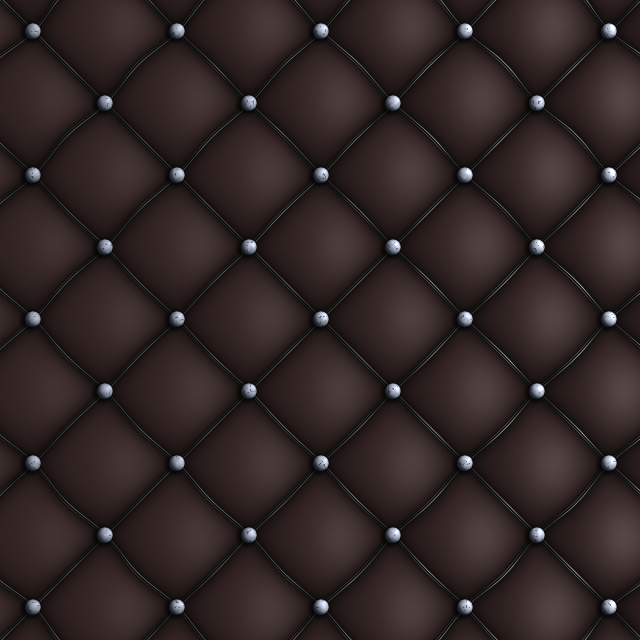
Give the GLSL for this pattern, as a WebGL 1 fragment shader.

```glsl
precision highp float;

// Dark brown tufted leather: diamond cushions between paired silver cords, pinned by metal studs.
// A rotated integer grid places cushions, cords and studs; a lamp beyond the right edge
// moves the sheen, and a slight bulge bows the cords outward away from the centre.

uniform vec2 u_resolution;

const float PITCH = 0.225;                  // stud spacing along a row
const vec2 STUD_ORIGIN = vec2(0.5013);
const float BULGE = 0.014;
const float STUD_RADIUS = 0.0122;
const float CORD_GAP = 0.0017;              // half distance between paired cords
const float CORD_HALF_WIDTH = 0.00065;
const float SEAM_HALF_WIDTH = 0.0032;
const float GRAIN = 0.012;
const vec3 CREASE = vec3(0.055, 0.035, 0.035);
const vec3 LEATHER = vec3(0.225, 0.162, 0.155);
const vec3 SHEEN = vec3(0.36, 0.305, 0.30);
const vec3 SEAM = vec3(0.035, 0.03, 0.03);
const vec3 SILVER = vec3(0.66, 0.67, 0.66);
const vec3 STUD_DARK = vec3(0.12, 0.13, 0.16);
const vec3 STUD_LIGHT = vec3(0.74, 0.78, 0.86);
const float PI = 3.14159265;

float hash(vec2 p) {
  vec3 q = fract(vec3(p.xyx) * 0.1031);
  q += dot(q, q.yzx + 33.33);
  return fract((q.x + q.y) * q.z);
}

float noise(vec2 p) {
  vec2 i = floor(p);
  vec2 f = fract(p);
  f = f * f * (3.0 - 2.0 * f);
  return mix(mix(hash(i), hash(i + vec2(1.0, 0.0)), f.x),
             mix(hash(i + vec2(0.0, 1.0)), hash(i + 1.0), f.x), f.y);
}

// Diagonal coordinates: studs lie on the integers, cords on the grid lines
vec2 toGrid(vec2 uv) {
  vec2 q = (uv - STUD_ORIGIN) / PITCH;
  return vec2(q.x + q.y, q.x - q.y);
}

float band(float d, float halfWidth, float px) {
  return 1.0 - smoothstep(halfWidth - 0.6 * px, halfWidth + 0.6 * px, d);
}

vec3 cushion(vec2 grid, vec2 uv) {
  vec2 cell = fract(grid) - 0.5;
  vec2 local = 0.5 * vec2(cell.x + cell.y, cell.x - cell.y);
  vec2 rim = 0.5 - abs(cell);
  vec2 rise = 1.0 - exp(-rim / 0.085);
  float hollow = rise.x * rise.y;
  // Sheen slides toward the cushion middle as the lamp gets nearer
  vec2 peak = vec2(mix(0.21, 0.07, uv.x), 0.01);
  vec2 away = (local - peak) / vec2(0.20, 0.24);
  float sheen = exp(-dot(away, away)) * mix(0.30, 0.85, uv.x);
  float body = 0.90 + 0.25 * local.x + 0.22 * local.y;
  vec3 color = mix(CREASE, LEATHER * body, hollow);
  color = mix(color, SHEEN, sheen * hollow);
  return color * (1.0 + GRAIN * (2.0 * noise(uv * 350.0) - 1.0));
}

// Two fine cords over a dark seam; the one facing the lamp is brighter
vec3 addCords(vec3 base, float offset, float along, float lit, float px) {
  float t = abs(fract(along) - 0.5);
  float glint = 1.0 - smoothstep(0.0, 0.38, t);
  float wear = 0.7 + 0.6 * noise(vec2(along * 5.0, lit * 9.0));
  float shine = (0.38 + lit * glint) * wear;
  vec3 color = mix(base, SEAM, 0.85 * band(abs(offset), SEAM_HALF_WIDTH, px));
  float bright = band(abs(offset - CORD_GAP), CORD_HALF_WIDTH, px);
  float faint = band(abs(offset + CORD_GAP), CORD_HALF_WIDTH, px);
  color = mix(color, SILVER * shine, bright);
  return mix(color, SILVER * shine * 0.5, faint);
}

vec3 addStud(vec3 base, vec2 uv, float px) {
  vec2 grid = toGrid(uv);
  vec2 id = floor(grid + 0.5);
  vec2 d = 0.5 * PITCH * vec2(grid.x - id.x + grid.y - id.y,
                              grid.x - id.x - grid.y + id.y);
  // Contact shadow falls to the lower left
  float shadow = length(d + vec2(0.003, 0.002));
  base *= 1.0 - 0.65 * (1.0 - smoothstep(STUD_RADIUS * 0.8, STUD_RADIUS * 1.7, shadow));
  vec2 n = d / STUD_RADIUS;
  float height = sqrt(max(0.0, 1.0 - dot(n, n)));
  float light = dot(vec3(n, height), normalize(vec3(0.55, 0.40, 0.75)));
  float stain = noise(n * 3.0 + id * 17.0);
  float tone = smoothstep(-0.15, 1.0, light) * mix(0.82, 1.15, uv.x);
  vec3 metal = mix(STUD_DARK, STUD_LIGHT, tone * mix(0.78, 1.05, stain));
  metal += 0.30 * pow(max(light, 0.0), 10.0) * mix(0.45, 1.0, uv.x);
  float speck = smoothstep(0.76, 0.9, noise(n * 5.0 + id * 31.0));
  metal *= 1.0 - 0.5 * speck * height;
  return mix(base, metal, band(length(d), STUD_RADIUS, px));
}

void main() {
  float side = min(u_resolution.x, u_resolution.y);
  vec2 uv = gl_FragCoord.xy / side;
  float px = 1.0 / side;

  // Bulge is zero at studs and greatest between them
  vec2 wave = sin(PI * toGrid(uv));
  float lift = min(1.0, dot(wave, wave));
  vec2 grid = toGrid(uv - BULGE * lift * (uv - 0.5));

  vec3 color = cushion(grid, uv);
  vec2 offset = (fract(grid + 0.5) - 0.5) * PITCH * 0.7071;
  float lit = mix(0.15, 0.6, smoothstep(0.2, 0.95, uv.x));
  color = addCords(color, offset.x, grid.y, lit, px);
  color = addCords(color, offset.y, grid.x, lit * 0.85, px);
  color = addStud(color, uv, px);
  gl_FragColor = vec4(clamp(color, 0.0, 1.0), 1.0);
}
```
